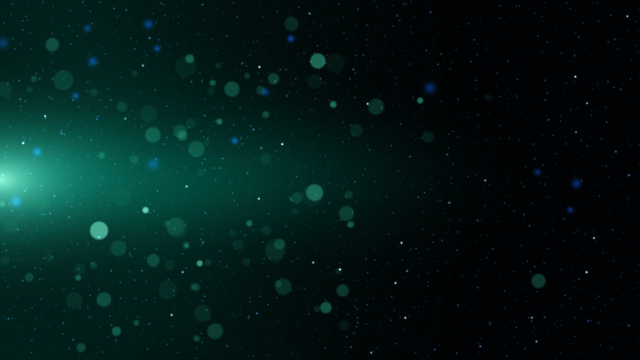
This background is drawn by a Shadertoy shader. Its source:

```glsl
// Emerald light beam from the left edge, with bokeh discs, blue orbs and fine stars on black.

const vec3 EMERALD = vec3(0.015, 1.0, 0.82);
const vec3 MINT = vec3(0.16, 0.66, 0.54);
const vec3 PALE_MINT = vec3(0.55, 0.97, 0.84);
const vec3 ORB_BLUE = vec3(0.03, 0.22, 0.56);
const vec3 STAR_BLUE = vec3(0.16, 0.48, 0.85);
const vec3 STAR_WHITE = vec3(0.85, 0.95, 1.0);

vec2 hash2(vec2 p) {
    vec3 q = fract(p.xyx * vec3(0.1031, 0.1030, 0.0973));
    q += dot(q, q.yzx + 33.33);
    return fract((q.xx + q.yz) * q.zy);
}

float cornerSlope(vec2 cell, vec2 corner, vec2 f) {
    return dot(hash2(cell + corner + 50.0) * 2.0 - 1.0, f - corner);
}

float gradientNoise(vec2 p) {
    vec2 cell = floor(p), f = fract(p);
    vec2 u = f * f * f * (f * (f * 6.0 - 15.0) + 10.0);
    float low = mix(cornerSlope(cell, vec2(0, 0), f), cornerSlope(cell, vec2(1, 0), f), u.x);
    float high = mix(cornerSlope(cell, vec2(0, 1), f), cornerSlope(cell, vec2(1, 1), f), u.x);
    return mix(low, high, u.y);
}

float softDot(vec2 offset, float radius) {
    return exp(-dot(offset, offset) / (radius * radius));
}

// Wide haze, horizontal beam and hot core, all centred on the left edge
vec3 beamLight(vec2 p) {
    float d = p.y - 0.5;
    float haze = 0.185 * (1.0 - smoothstep(0.0, 1.38, p.x));
    haze *= mix(0.58, 1.0, exp(-d * d / 0.08));
    haze *= 1.0 + 0.35 * gradientNoise(p * vec2(2.2, 3.0));
    float beam = 0.19 * (1.0 - smoothstep(0.15, 1.55, p.x)) * exp(-d * d / 0.021);
    float core = exp(-length(vec2(p.x / 0.13, d / 0.075)));
    vec3 light = EMERALD * (haze + beam + 0.52 * core);
    return light + vec3(0.55, 0.05, 0.10) * pow(core, 1.4);
}

// Flat translucent discs, crowded in the left half and thinning to the right
vec3 addBokeh(vec3 col, vec2 p, float pixel) {
    for (int i = 0; i < 96; i++) {
        float id = float(i);
        vec2 place = hash2(vec2(id, 7.0));
        vec2 spread = hash2(vec2(id, 23.0));
        vec2 look = hash2(vec2(id, 41.0));
        vec2 centre = vec2(0.95 * place.x + 0.65 * pow(spread.x, 4.0),
                           mix(place.y, 0.42, 0.45 * spread.y));
        float radius = mix(0.008, 0.031, look.x * look.x);
        float glint = smoothstep(0.87, 1.0, look.y) * (1.0 - smoothstep(0.6, 1.0, centre.x));
        float opacity = mix(0.10, 0.58, look.y * look.y) * mix(1.15, 0.7, look.x);
        opacity = mix(opacity, 0.9, glint);
        float edge = pixel + 0.0015;
        float disc = 1.0 - smoothstep(-edge, edge, length(p - centre) - radius);
        col = mix(col, mix(MINT, PALE_MINT, glint), disc * opacity);
    }
    return col;
}

// Blurred blue points of light
vec3 blueOrbs(vec2 p) {
    vec3 light = vec3(0.0);
    for (int i = 0; i < 16; i++) {
        vec2 place = hash2(vec2(float(i), 71.0));
        vec2 look = hash2(vec2(float(i), 97.0));
        vec2 centre = vec2(1.72 * place.x, mix(0.1, 0.98, sqrt(place.y)));
        float radius = mix(0.008, 0.016, look.x * look.x);
        light += ORB_BLUE * softDot(p - centre, radius) * mix(0.5, 1.1, look.y);
    }
    return light;
}

// One star per occupied grid cell, kept away from the cell borders
vec3 starLayer(vec2 p, float cells, float share, float radius, float power, float seed) {
    vec2 cell = floor(p * cells);
    vec2 place = 0.15 + 0.7 * hash2(cell + seed);
    vec2 look = hash2(cell + seed + 31.0);
    float present = step(look.x, share);
    float brightness = power * mix(0.25, 1.0, look.y * look.y);
    vec3 tint = mix(STAR_BLUE, STAR_WHITE, smoothstep(0.65, 1.0, look.y) * power);
    return tint * present * brightness * softDot((fract(p * cells) - place) / cells, radius);
}

void mainImage(out vec4 fragColor, in vec2 fragCoord) {
    float pixel = 1.0 / iResolution.y;
    vec2 p = fragCoord * pixel;

    vec3 col = vec3(0.003, 0.007, 0.010) + beamLight(p);
    col = addBokeh(col, p, pixel);
    col += blueOrbs(p);

    // Dense faint dust, then sparse bright stars
    col += starLayer(p, 38.0, 0.5, 0.0022, 0.38, 11.0);
    col += starLayer(p + 0.37, 24.0, 0.45, 0.0026, 0.4, 57.0);
    col += starLayer(p, 13.0, 0.38, 0.0030, 1.0, 83.0);

    fragColor = vec4(clamp(col, 0.0, 1.0), 1.0);
}
```
